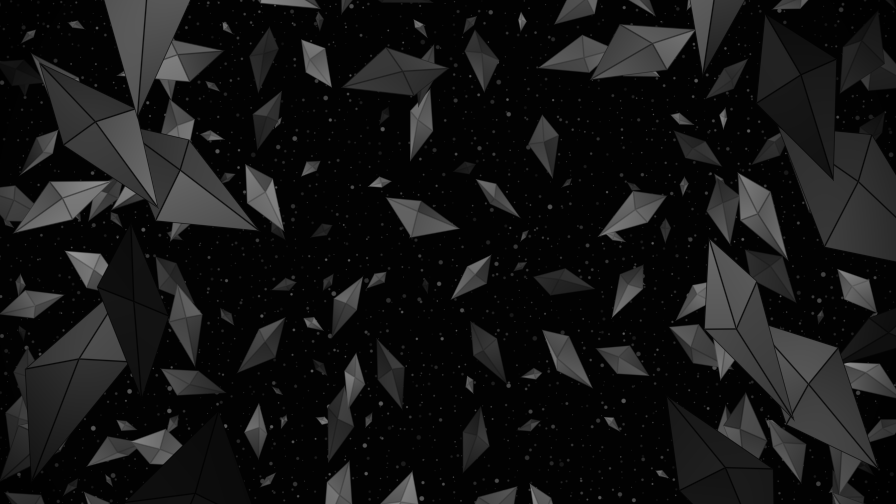
Reproduce this background procedurally as a Shadertoy shader.

```glsl
vec3 hash3(vec3 p) {
    p = fract(p * vec3(.1031, .1030, .0973));
    p += dot(p, p.yxz + 33.33);
    return fract((p.xxy + p.yxx) * p.zyx);
}

float cross2(vec2 a, vec2 b) {
    return a.x * b.y - a.y * b.x;
}

// Paints a four-sided crystal whose facets meet at an inner hub.
void paintShard(inout float tone, vec2 p, float size, float angle, float base, vec3 seed) {
    p /= size;
    if (dot(p, p) > 1.3) return;
    float c = cos(angle), s = sin(angle);
    p = mat2(c, -s, s, c) * p;

    vec3 shape = hash3(seed + 11.), skew = hash3(seed + 23.);
    vec2 corners[4] = vec2[4](
        vec2(.4 * skew.x - .2, 1.),
        vec2(.32 + .26 * shape.x, .5 * shape.y - .1),
        vec2(.2 * skew.y - .1, -1.),
        vec2(-.32 - .26 * shape.z, .5 * skew.z - .1));
    vec2 hub = vec2(.24 * skew.y - .12, .08 + .18 * shape.x);
    vec2 q = p - hub;

    float soft = .8 / (iResolution.y * size);
    float outside = -9., ridge = 9., light = 0., total = .0001;
    for (int i = 0; i < 4; i++) {
        vec2 a = corners[i], b = corners[(i + 1) % 4];
        vec2 toA = a - hub, toB = b - hub;
        outside = max(outside, cross2(normalize(b - a), p - a));
        ridge = min(ridge, length(q - toA * clamp(dot(q, toA) / dot(toA, toA), 0., 1.)));

        float sector = smoothstep(-soft, soft, -cross2(normalize(toA), q))
                     * smoothstep(-soft, soft, cross2(normalize(toB), q));
        vec3 facet = hash3(seed + 37. + 5. * float(i));
        float sheen = (facet.y - .5) * p.y * .7 + (facet.z - .5) * p.x * .5;
        light += sector * (.58 + .56 * facet.x + sheen);
        total += sector;
    }
    float shade = base * light / total;

    // Dark seams, strongest on the large crystals
    float seam = min(ridge, abs(outside));
    float ink = 1. - smoothstep(.0013 / size - soft, .0013 / size + soft, seam);
    shade *= 1. - ink * mix(.15, .88, smoothstep(.05, .18, size));
    tone = mix(tone, shade, 1. - smoothstep(-soft, soft, outside));
}

// Round specks on a jittered grid
float dust(vec2 p, float cell, float seed) {
    vec2 id = floor(p / cell);
    vec3 h = hash3(vec3(id + 70., seed)), k = hash3(vec3(id + 90., seed + 4.));
    vec2 offset = p - (id + .2 + .6 * h.xy) * cell;
    float radius = cell * mix(.03, .13, k.x * k.x);
    float soft = .8 / iResolution.y;
    float disc = 1. - smoothstep(radius - soft, radius + soft, length(offset));
    return disc * step(h.z, .65) * mix(.08, .34, k.y);
}

void mainImage(out vec4 fragColor, in vec2 fragCoord) {
    vec2 p = (fragCoord - .5 * iResolution.xy) / iResolution.y;
    float tone = .008 + max(dust(p, .036, 3.), .7 * dust(p, .021, 8.));

    // Scattered crystals: splinters, small, then medium toward the sides
    for (int layer = 0; layer < 3; layer++) {
        float depth = float(layer);
        float cell = layer == 0 ? .1 : layer == 1 ? .15 : .23;
        vec2 home = floor(p / cell);
        for (int n = 0; n < 9; n++) {
            vec2 id = home + vec2(n % 3 - 1, n / 3 - 1);
            vec3 seed = vec3(id + 50., 7. + 13. * depth);
            vec3 place = hash3(seed), look = hash3(seed + 61.);
            vec2 center = (id + .5 + .5 * (place.xy - .5)) * cell;
            float chance = layer == 0 ? .45 : layer == 1 ? .82
                         : mix(.06, .85, smoothstep(.32, .55, abs(center.x)));
            if (place.z > chance) continue;
            float size = cell * (layer == 0 ? mix(.12, .26, look.x) : mix(.36, .54, look.x));
            float base = mix(.11, .46, pow(look.z, .75));
            paintShard(tone, p - center, size, (look.y - .5) * 2.7, base, seed);
        }
    }

    // Large foreground crystals framing both sides
    for (int i = 0; i < 12; i++) {
        float side = i % 2 == 0 ? -1. : 1.;
        float row = float(i / 2);
        vec3 seed = vec3(float(i) * 3. + 5., 19., 41.);
        vec3 place = hash3(seed), look = hash3(seed + 71.);
        vec2 center = vec2(side * (.5 + .34 * fract(row * .618 + .25 * place.x)),
                           row * .2 - .5 + .12 * (place.y - .5));
        float base = mix(.09, .35, smoothstep(.1, .6, look.z + .12 * side));
        paintShard(tone, p - center, mix(.17, .25, look.x), (look.y - .5) * 1.9, base, seed);
    }

    // Corner falloff
    tone *= 1. - .5 * smoothstep(.72, 1.08, length(p));
    fragColor = vec4(vec3(tone), 1.);
}
```
